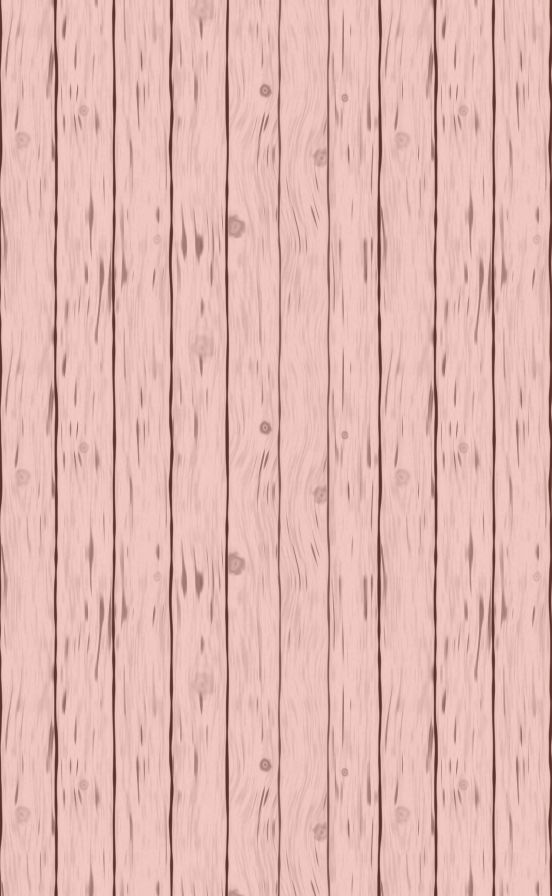
Give the GLSL for this texture, as a WebGL 2 fragment shader.

```glsl
#version 300 es
precision highp float;
// Pink painted wooden planks with dark seams, fine grain, cracks and knots.
// A tile of seven planks repeats across and down; noise that wraps vertically
// drives one darkness value, which blends paint pink into seam brown.
uniform vec2 u_resolution;
out vec4 fragColor;

const vec2 CANVAS = vec2(474.0, 768.0);  // design units over the whole canvas
const vec2 TILE = vec2(326.0, 289.0);    // one repeat, in design units
const int PLANKS = 7;
const float EDGES[8] = float[8](0.0, 48.0, 98.0, 147.0, 195.0, 240.0, 282.0, 326.0);

// Knots: centre x, centre y (downwards), radius, darkness
const int KNOTS = 8;
const vec4 KNOT[8] = vec4[8](
    vec4(228.0, 78.0, 3.6, 0.70), vec4(202.0, 195.0, 6.0, 0.55),
    vec4(276.0, 135.0, 5.0, 0.34), vec4(296.0, 84.0, 2.3, 0.45),
    vec4(19.0, 120.0, 5.0, 0.24), vec4(174.0, 9.0, 7.0, 0.18),
    vec4(72.0, 95.0, 3.2, 0.22), vec4(135.0, 205.0, 2.6, 0.22));

float hash(vec2 p) {
    vec3 q = fract(p.xyx * vec3(0.1031, 0.1030, 0.0973));
    q += dot(q, q.yzx + 33.33);
    return fract((q.x + q.y) * q.z);
}

// Value noise with `rows` cells down the tile, wrapping at its ends
float noise(float x, float v, float rows) {
    vec2 p = vec2(x, v * rows);
    vec2 cell = floor(p);
    vec2 f = fract(p);
    f = f * f * (3.0 - 2.0 * f);
    float y0 = mod(cell.y, rows);
    float y1 = mod(cell.y + 1.0, rows);
    return mix(mix(hash(vec2(cell.x, y0)), hash(vec2(cell.x + 1.0, y0)), f.x),
               mix(hash(vec2(cell.x, y1)), hash(vec2(cell.x + 1.0, y1)), f.x), f.y);
}

// Darkness of the wood at a point: 0 is clean paint, 1 is the gap between planks
float woodShade(vec2 point) {
    vec2 p = mod(point, TILE);
    float v = p.y / TILE.y;

    // Seams: slightly wandering lines of uneven width
    int plank = 0;
    float seam = 0.0;
    for (int i = 0; i <= PLANKS; i++) {
        float id = float(i % PLANKS);
        float wander = 1.6 * (noise(id * 13.0 + 7.0, v, 9.0) - 0.5);
        float offset = p.x - EDGES[i] - wander;
        if (i < PLANKS && offset > 0.0) plank = i;
        float thin = (id == 5.0 || id == 6.0) ? 0.75 : 1.0;
        float halfWidth = thin * (0.5 + 0.8 * noise(id * 13.0 + 3.0, v, 23.0));
        float d = abs(offset);
        float gap = 1.0 - smoothstep(halfWidth - 0.4, halfWidth + 0.8, d);
        seam = max(seam, max(gap * thin, 0.2 * exp(-d * 0.6)));
    }

    // Grain sways down each plank, most strongly on the two middle ones
    float id = float(plank);
    float sway = (plank == 4 || plank == 5) ? 16.0 : 5.0;
    float grainX = p.x + id * 61.0 + sway * (noise(id * 5.0, v, 4.0) - 0.5)
                 + 0.5 * sway * (noise(p.x * 0.05 + id * 9.0, v, 7.0) - 0.5);

    // Knots part the grain around them and add rings and a dark eye
    float knots = 0.0;
    for (int i = 0; i < KNOTS; i++) {
        vec4 k = KNOT[i];
        if (k.x < EDGES[plank] || k.x > EDGES[plank + 1]) continue;
        vec2 d = p - k.xy;
        d.y -= TILE.y * round(d.y / TILE.y);
        vec2 reach = d / (k.z * vec2(2.0, 4.0));
        grainX -= 0.75 * d.x * exp(-dot(reach, reach));
        float r = length(d * vec2(1.0, 0.85)) / k.z + 0.5 * (noise(p.x * 0.3, v, 80.0) - 0.5);
        float rim = exp(-9.0 * (r - 1.0) * (r - 1.0));
        float rings = (0.5 + 0.5 * cos(r * 9.0)) * exp(-0.7 * r * r);
        float eye = 1.0 - smoothstep(0.1, 0.75, r);
        knots += k.w * (0.6 * rim + 0.3 * rings + 0.55 * eye);
    }

    // Fine streaks, pores and short dark cracks along the grain
    float streak = 0.6 * noise(grainX * 0.8, v, 22.0) + 0.4 * noise(grainX * 0.16, v, 5.0);
    float pores = noise(grainX * 0.9 + 300.0, v, 130.0);
    float worn = smoothstep(0.42, 0.72, noise(grainX * 0.09 + 90.0, v, 4.0));
    float crack = smoothstep(0.7, 0.93, noise(grainX * 0.5 + 500.0, v, 11.0));
    float shade = 0.14 * smoothstep(0.35, 0.95, streak) + 0.035 * pores * pores
                + 0.012 * hash(vec2(id, 71.0)) + 0.5 * crack * worn;
    return clamp(max(shade + knots, seam), 0.0, 1.0);
}

void main() {
    // Average four samples per pixel to smooth the fine lines
    float shade = 0.0;
    for (int i = 0; i < 4; i++) {
        vec2 jitter = vec2(i % 2, i / 2) * 0.5 - 0.25;
        vec2 uv = (gl_FragCoord.xy + jitter) / u_resolution;
        shade += 0.25 * woodShade(vec2(uv.x, 1.0 - uv.y) * CANVAS);
    }
    vec3 paintPink = vec3(0.955, 0.795, 0.765);
    vec3 seamBrown = vec3(0.36, 0.20, 0.17);
    fragColor = vec4(mix(paintPink, seamBrown, shade), 1.0);
}
```
